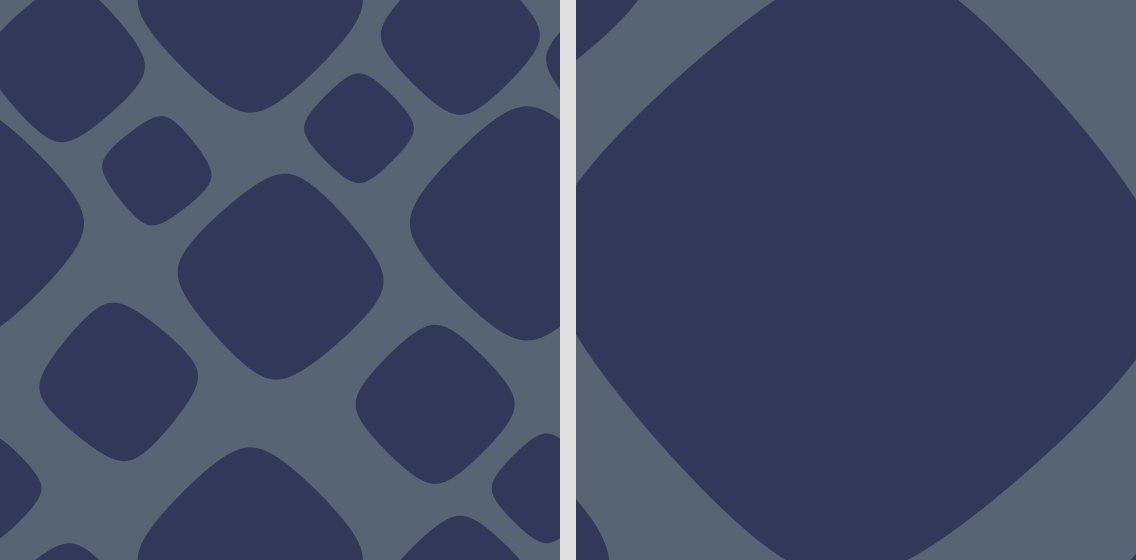
Left: the whole. Right: its middle third, enlarged.
This pattern is drawn by a Shadertoy shader. Its source:

```glsl
// Dark, soft-cornered diamonds of mixed sizes scattered on a slate ground.
// Each diamond is a rounded L1 ball, measured by its wrapped offset from
// the centre, so the canvas tiles seamlessly in both directions.

// Diamonds: centre x, centre y, half diagonal, tilt in radians
const vec4 DIAMONDS[10] = vec4[10](
    vec4(0.447, 0.000, 0.201,  0.0),
    vec4(0.941, 0.601, 0.209,  0.0),
    vec4(0.501, 0.506, 0.184, -0.06),
    vec4(0.822, 0.937, 0.142,  0.0),
    vec4(0.777, 0.278, 0.142,  0.0),
    vec4(0.212, 0.318, 0.142,  0.095),
    vec4(0.117, 0.888, 0.142, -0.065),
    vec4(0.280, 0.695, 0.098, -0.115),
    vec4(0.641, 0.771, 0.098,  0.0),
    vec4(0.976, 0.128, 0.098,  0.0));

// Shortest offset on the repeating unit square
vec2 wrapOffset(vec2 p) {
    return fract(p + 0.5) - 0.5;
}

mat2 rotation(float angle) {
    float c = cos(angle), s = sin(angle);
    return mat2(c, -s, s, c);
}

// Approximate signed distance to a diamond with soft corners and bowed sides
float softDiamond(vec2 p, float radius) {
    const float softness = 0.092;
    vec2 q = p / radius;
    vec2 smoothAbs = sqrt(q * q + softness);
    float level = smoothAbs.x + smoothAbs.y - sqrt(1.0 + softness) - sqrt(softness);
    return radius * level / max(length(q / smoothAbs), 0.3);
}

void mainImage(out vec4 fragColor, in vec2 fragCoord) {
    vec2 uv = fragCoord / iResolution.xy;

    // Nearest diamond edge
    float dist = 1.0;
    for (int i = 0; i < 10; i++) {
        vec4 diamond = DIAMONDS[i];
        vec2 p = rotation(diamond.w) * wrapOffset(uv - diamond.xy);
        dist = min(dist, softDiamond(p, diamond.z));
    }

    // One-pixel edge smoothing
    float coverage = clamp(0.5 - dist * min(iResolution.x, iResolution.y), 0.0, 1.0);
    vec3 slate = vec3(0.345, 0.39, 0.45);
    vec3 navy = vec3(0.195, 0.22, 0.35);
    fragColor = vec4(mix(slate, navy, coverage), 1.0);
}
```
